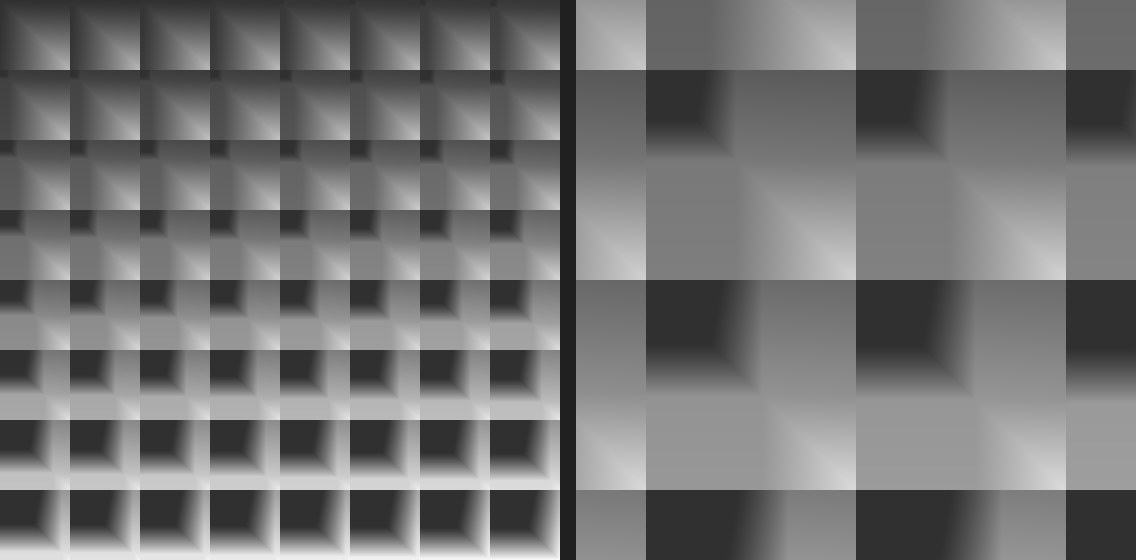
Left, the full canvas; right, a detail of the centre.
This pattern is drawn by a WebGL 1 fragment shader. Its source:

```glsl
precision highp float;
// An 8 by 8 grid of grey gradient tiles: slices of a colour cube mixed down to monochrome.

uniform vec2 u_resolution;

const float TILES = 8.0;    // tiles across and down
const float LEVELS = 64.0;  // colour levels along each tile side
const float INK = 0.19;     // darkest grey
const float PAPER = 0.97;   // lightest grey
const float TOE = 1.2;      // softens the rise out of the darks

// Brightness of the pure hues: red, green, blue and cyan, magenta, yellow.
const vec3 PRIMARY = vec3(-0.02, 0.05, -1.2);
const vec3 SECONDARY = vec3(1.0, 0.65, 0.72);

// Picks the weight belonging to the strongest channel.
float strongestWeight(vec3 color, vec3 weights) {
  if (color.r >= color.g && color.r >= color.b) return weights.r;
  return color.g >= color.b ? weights.g : weights.b;
}

// Splits a colour into white, secondary and primary parts, then weighs each.
float monochrome(vec3 color, vec3 primary, vec3 secondary) {
  float low = min(color.r, min(color.g, color.b));
  float high = max(color.r, max(color.g, color.b));
  float middle = color.r + color.g + color.b - low - high;
  return low
    + (middle - low) * strongestWeight(-color, secondary)
    + (high - middle) * strongestWeight(color, primary);
}

// Red runs right and green runs down each tile; blue grows from tile to tile.
vec3 cubeColor(vec2 uv, float tiles, float levels) {
  vec2 grid = vec2(uv.x, 1.0 - uv.y) * tiles;
  vec2 tile = floor(grid);
  vec2 redGreen = (fract(grid) * levels - 0.5) / (levels - 1.0);
  float blue = (tile.y * tiles + tile.x) / (tiles * tiles - 1.0);
  return clamp(vec3(redGreen, blue), 0.0, 1.0);
}

float shade(vec2 uv) {
  vec3 color = cubeColor(uv, TILES, LEVELS);
  float light = clamp(monochrome(color, PRIMARY, SECONDARY), 0.0, 1.0);
  return mix(INK, PAPER, pow(light, TOE));
}

void main() {
  // Average four samples per pixel to smooth the tile borders.
  float grey = 0.0;
  for (int i = 0; i < 2; i++) {
    for (int j = 0; j < 2; j++) {
      vec2 offset = (vec2(float(i), float(j)) - 0.5) * 0.5;
      grey += 0.25 * shade((gl_FragCoord.xy + offset) / u_resolution);
    }
  }
  gl_FragColor = vec4(vec3(grey), 1.0);
}
```
